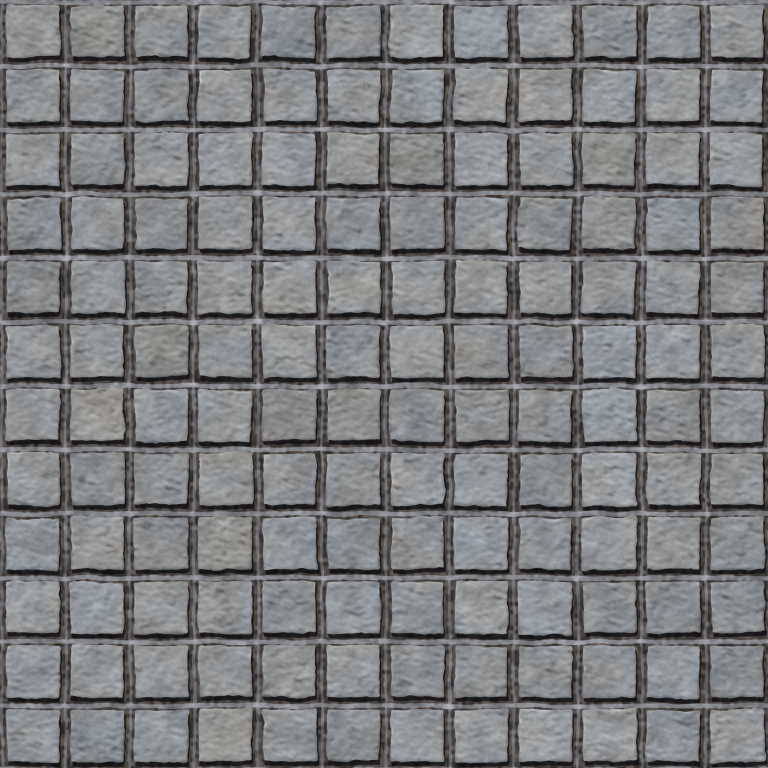
Reproduce this texture procedurally as a Shadertoy shader.

```glsl
// Seamless wall of square grey stone tiles with worn edges, dark gaps and pale joints.
#define TILES 12.0
#define JOINT_SHIFT vec2(0.03, -0.03)
#define TILE_LOW vec2(0.075, 0.135)
#define TILE_HIGH vec2(0.905, 0.945)
#define SHADOW_SHIFT vec2(0.022, -0.068)
#define EDGE_WEAR 0.028
#define GRAIN 0.20
#define STONE vec3(0.565, 0.575, 0.585)
#define JOINT vec3(0.52, 0.53, 0.55)
#define EARTH vec3(0.29, 0.265, 0.25)
#define SHADOW vec3(0.085, 0.085, 0.095)

// Integer hash of a lattice cell that wraps after "period" cells.
float hash(vec2 cell, float period, uint seed) {
    uvec2 c = uvec2(mod(cell, period) + 0.5);
    uint h = c.x * 1597334677u ^ c.y * 3812015801u ^ (seed + 1u) * 2654435769u;
    h = (h ^ (h >> 16)) * 2146121005u;
    h = (h ^ (h >> 15)) * 2221713035u;
    h ^= h >> 16;
    return float(h >> 8) / 16777216.0;
}

// Smooth value noise, periodic in "period" lattice steps.
float noise(vec2 p, float period, uint seed) {
    vec2 i = floor(p), f = fract(p);
    f = f * f * (3.0 - 2.0 * f);
    vec2 e = vec2(0.0, 1.0);
    return mix(mix(hash(i, period, seed), hash(i + e.yx, period, seed), f.x),
               mix(hash(i + e.xy, period, seed), hash(i + e.yy, period, seed), f.x), f.y);
}

float fbm(vec2 uv, float period, uint seed) {
    float sum = 0.0, weight = 0.5;
    for (int k = 0; k < 4; k++) {
        sum += weight * noise(uv * period, period, seed + uint(k));
        period *= 2.0;
        weight *= 0.5;
    }
    return sum / 0.9375;
}

float roundedBox(vec2 p, vec2 halfSize, float radius) {
    vec2 q = abs(p) - halfSize + radius;
    return length(max(q, 0.0)) + min(max(q.x, q.y), 0.0) - radius;
}

// Coverage of the inside of a distance field.
float cover(float d, float soft) {
    return 1.0 - smoothstep(-soft, soft, d);
}

void mainImage(out vec4 fragColor, in vec2 fragCoord) {
    vec2 uv = fragCoord / iResolution.xy;
    float soft = max(0.012, 0.7 * TILES / min(iResolution.x, iResolution.y));

    // Slightly wavy grid
    vec2 wave = vec2(noise(uv * 36.0, 36.0, 1u), noise(uv * 36.0, 36.0, 2u)) - 0.5;
    vec2 grid = uv * TILES - JOINT_SHIFT + 0.035 * wave;
    vec2 id = floor(grid), f = fract(grid);
    vec4 rnd = vec4(hash(id, TILES, 3u), hash(id, TILES, 4u),
                    hash(id, TILES, 5u), hash(id, TILES, 6u)) - 0.5;

    // Noise layers: mottling, edge chips and slanted embossed grain
    float mottle = fbm(uv, 48.0, 10u) - 0.5;
    float chips = fbm(uv, 84.0, 20u) - 0.5;
    vec2 slant = mat2(120.0, 60.0, -60.0, 180.0) * uv;
    float grain = noise(slant, 60.0, 30u) - noise(slant + vec2(0.35, -0.5), 60.0, 30u);
    float fine = noise(uv * 300.0, 300.0, 31u) - 0.5;

    // Tile outline with its own size, offset and tilt
    vec2 centre = 0.5 * (TILE_LOW + TILE_HIGH) + 0.022 * rnd.xy;
    vec2 halfSize = 0.5 * (TILE_HIGH - TILE_LOW) + 0.014 * rnd.zw;
    vec2 p = f - centre;
    p += p.yx * vec2(0.035, -0.035) * (rnd.z + rnd.x);
    float tile = roundedBox(p, halfSize, 0.03) + EDGE_WEAR * 2.0 * chips;
    float shade = roundedBox(p - SHADOW_SHIFT, halfSize, 0.03) + EDGE_WEAR * chips;

    // Gap: brown earth with streaks, covered by the cast shadow
    float streak = noise(uv * 192.0, 192.0, 40u);
    vec3 color = EARTH * (0.55 + 0.9 * streak);
    color = mix(color, SHADOW * (0.7 + 0.6 * streak), 0.93 * cover(shade, soft));

    // Joints: broad and pale across, thin and dull upright, bright at crossings
    vec2 toJoint = min(f, 1.0 - f) + 0.025 * chips;
    vec2 joint = vec2(cover(toJoint.x - 0.024, soft), cover(toJoint.y - 0.036, soft));
    float crossing = 1.0 - smoothstep(0.02, 0.11, length(toJoint));
    vec3 jointColor = JOINT * (0.86 + 0.28 * streak + 0.14 * crossing + 0.4 * mottle);
    color = mix(color, jointColor * 0.86, joint.x * (0.65 + 0.3 * streak));
    color = mix(color, jointColor, joint.y * 0.95);

    // Stone face: per-tile tone, warm or cool tint, mottling and grain
    float tone = 1.0 + 0.09 * rnd.w + 0.30 * mottle + GRAIN * grain + 0.07 * fine;
    tone -= 0.22 * smoothstep(0.66, 0.82, noise(slant * 0.5 + 7.0, 30.0, 50u)) * max(0.0, -grain + 0.2);
    vec3 stone = STONE * tone;
    stone += vec3(0.014, 0.0, -0.018) * (rnd.y + 2.0 * (noise(uv * 24.0, 24.0, 60u) - 0.5));

    // Worn rim: light along the top and left, dim along the bottom and right
    float rim = smoothstep(-0.055, -0.005, tile);
    float facing = clamp((p.y - 0.6 * p.x) * 3.0, -1.0, 1.0);
    stone *= 1.0 + rim * (0.10 * facing - 0.04 + 0.35 * chips);
    color = mix(color, stone, cover(tile, soft));

    fragColor = vec4(clamp(color, 0.0, 1.0), 1.0);
}
```
